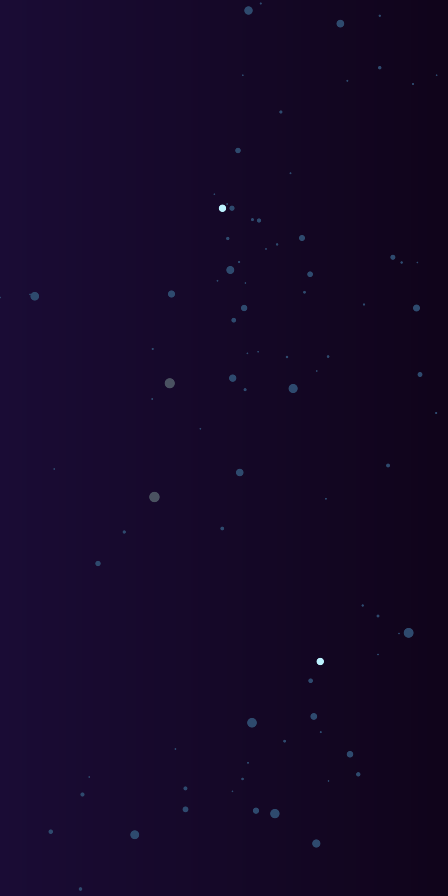
Give the GLSL for this background, as a Shadertoy shader.

```glsl
#define STAR_COUNT 90
#define BRIGHT_COUNT 2
#define PALE_COUNT 4
#define CLUSTER_COUNT 5.0
#define CLUSTER_SPREAD 0.24
#define RADIUS_MIN 0.0018
#define RADIUS_MAX 0.0122
#define SKY_LEFT vec3(0.102, 0.047, 0.208)
#define SKY_RIGHT vec3(0.062, 0.015, 0.103)
#define STAR_BLUE vec3(0.18, 0.29, 0.43)
#define STAR_PALE vec3(0.29, 0.32, 0.38)
#define STAR_BRIGHT vec3(0.74, 0.95, 1.0)

vec2 hash2(float n) {
    return fract(sin(n * vec2(127.1, 311.7) + vec2(17.3, 71.9)) * 43758.5453);
}

// Position in units of the canvas width; every third star joins a cluster.
vec2 starPosition(int index, vec2 canvas) {
    float n = float(index);
    vec2 scatter = hash2(n + 1.0);
    vec2 position = scatter * canvas;
    if (index > PALE_COUNT && index % 3 == 0) {
        vec2 centre = hash2(200.0 + mod(n / 3.0, CLUSTER_COUNT)) * canvas;
        position = centre + (scatter - 0.5) * CLUSTER_SPREAD;
    }
    // Keep the upper left nearly empty.
    if (position.x < 0.43 && position.y > 0.68 * canvas.y) position.x += 0.5;
    return position;
}

// Few large stars, many small ones.
float starRadius(int index) {
    if (index < BRIGHT_COUNT) return 0.0082;
    float rank = float(index) / float(STAR_COUNT);
    return mix(RADIUS_MIN, RADIUS_MAX, pow(1.0 - rank, 2.7));
}

vec3 starColour(int index) {
    if (index < BRIGHT_COUNT) return STAR_BRIGHT;
    return index < PALE_COUNT ? STAR_PALE : STAR_BLUE;
}

void mainImage(out vec4 fragColor, in vec2 fragCoord) {
    vec2 p = fragCoord / iResolution.x;
    vec2 canvas = vec2(1.0, iResolution.y / iResolution.x);
    float halfPixel = 0.5 / iResolution.x;

    // Night sky darkening to the right
    vec3 colour = mix(SKY_LEFT, SKY_RIGHT, p.x);

    // Flat round stars
    for (int i = 0; i < STAR_COUNT; i++) {
        float edge = length(p - starPosition(i, canvas)) - starRadius(i);
        float cover = 1.0 - smoothstep(-halfPixel, halfPixel, edge);
        colour = mix(colour, starColour(i), cover);
    }

    fragColor = vec4(colour, 1.0);
}
```
